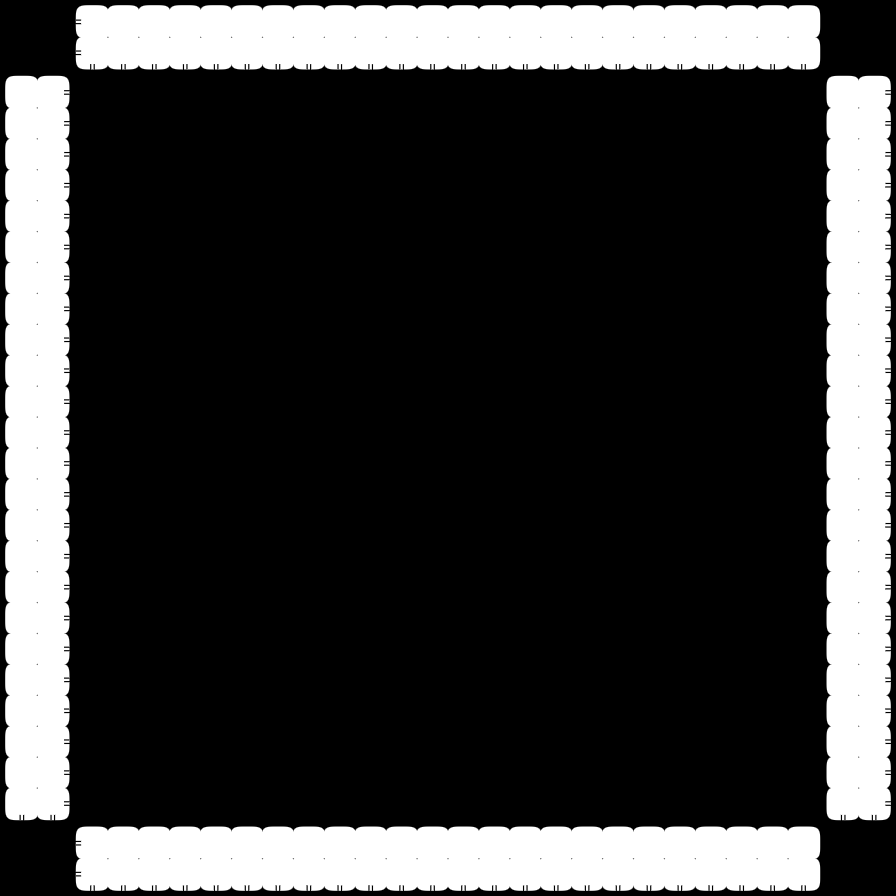
Reproduce this background procedurally as a Shadertoy shader.

```glsl
// Draws four white scalloped bars framing a black square, with small stitch marks.

const vec3 BACKGROUND = vec3(0.0);
const vec3 BAR_COLOR = vec3(1.0);
const vec3 DOT_COLOR = vec3(0.44);

const float PITCH = 26.5 / 768.0;         // spacing of the rounded cells
const vec2 HALF_CELLS = vec2(12.0, 1.0);  // half the cell count, along and across
const float BAR_OFFSET = 352.0 / 768.0;   // canvas centre to bar centre
const float CELL_RADIUS = 14.3 / 768.0;
const float CELL_POWER = 4.4;             // squareness of a cell
const float CORE_INSET = 4.0 / 768.0;     // solid core inside the scallops
const float TICK_SPREAD = 1.5 / 768.0;    // half the gap between paired ticks
const float TICK_WIDTH = 0.5 / 768.0;     // half width of a tick
const float TICK_LENGTH = 3.5 / 768.0;    // reach inward from the grid edge
const float DOT_RADIUS = 0.55 / 768.0;

float boxDistance(vec2 p, vec2 halfSize) {
    vec2 d = abs(p) - halfSize;
    return length(max(d, 0.0)) + min(max(d.x, d.y), 0.0);
}

float squircleDistance(vec2 p, float radius) {
    vec2 a = pow(abs(p) / radius, vec2(CELL_POWER));
    return radius * (pow(a.x + a.y, 1.0 / CELL_POWER) - 1.0);
}

// Bar coordinates: x runs along the bar, y across it; ticks lie on negative sides
vec2 barCoordinates(vec2 p) {
    if (abs(p.y) > abs(p.x)) {
        return vec2(p.x, p.y - sign(p.y) * BAR_OFFSET);
    }
    return vec2(p.y, sign(p.x) * BAR_OFFSET - p.x);
}

// Pair of thin marks: side runs along the edge, depth is measured inward from it
float tickDistance(float side, float depth) {
    return max(abs(abs(side) - TICK_SPREAD) - TICK_WIDTH, depth - TICK_LENGTH);
}

void mainImage(out vec4 fragColor, in vec2 fragCoord) {
    float pixel = 1.0 / min(iResolution.x, iResolution.y);
    vec2 p = (fragCoord - 0.5 * iResolution.xy) * pixel;
    vec2 bar = barCoordinates(p);
    vec2 halfBar = HALF_CELLS * PITCH;

    // Rounded cells joined by a solid core
    vec2 cell = clamp(floor(bar / PITCH), -HALF_CELLS, HALF_CELLS - 1.0);
    vec2 inCell = bar - (cell + 0.5) * PITCH;
    float shape = min(squircleDistance(inCell, CELL_RADIUS),
                      boxDistance(bar, halfBar - CORE_INSET));

    // Stitch marks along one side and one end
    vec2 depth = bar + halfBar;
    float ticks = min(tickDistance(inCell.x, depth.y),
                      tickDistance(inCell.y, depth.x));
    shape = max(shape, -ticks);

    // Pinholes where four cells meet
    float node = clamp(round(bar.x / PITCH), 1.0 - HALF_CELLS.x, HALF_CELLS.x - 1.0);
    float dots = length(bar - vec2(node * PITCH, 0.0)) - DOT_RADIUS;

    float barMask = clamp(0.5 - shape / pixel, 0.0, 1.0);
    float dotMask = clamp(0.5 - dots / pixel, 0.0, 1.0);
    vec3 color = mix(BACKGROUND, BAR_COLOR, barMask);
    color = mix(color, DOT_COLOR, dotMask);
    fragColor = vec4(color, 1.0);
}
```
